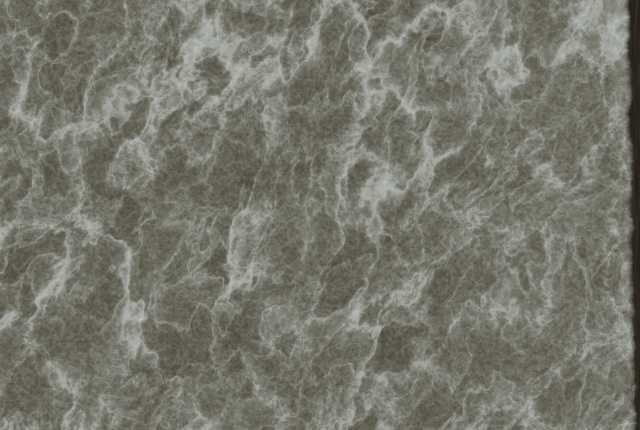
A Shadertoy shader for this texture:

```glsl
// Churning silty water seen from above, laced with foam and bounded by a dark wall.
// Foam threads are zero crossings of domain-warped gradient noise at four sizes,
// laid over cloudy water with fine froth grain.

const vec3 SILT = vec3(0.330, 0.320, 0.263);
const vec3 FOAM = vec3(0.690, 0.708, 0.688);
const vec3 WALL = vec3(0.165, 0.150, 0.120);

float hash(vec2 cell) {
    vec3 h = fract(vec3(cell.xyx) * vec3(0.1031, 0.1030, 0.0973));
    h += dot(h, h.yzx + 33.33);
    return fract((h.x + h.y) * h.z);
}

float cornerSlope(vec2 cell, vec2 offset) {
    float angle = 6.2832 * hash(cell);
    return dot(vec2(cos(angle), sin(angle)), offset);
}

// Gradient noise, about -0.7 to 0.7
float noise(vec2 p) {
    vec2 i = floor(p), f = p - i;
    vec2 u = f * f * f * (f * (f * 6.0 - 15.0) + 10.0);
    vec2 e = vec2(0.0, 1.0);
    float low = mix(cornerSlope(i, f), cornerSlope(i + e.yx, f - e.yx), u.x);
    float high = mix(cornerSlope(i + e.xy, f - e.xy), cornerSlope(i + e.yy, f - e.yy), u.x);
    return mix(low, high, u.y);
}

float fbm(vec2 p, int octaves, float gain) {
    float sum = 0.0, amplitude = 0.85;
    for (int i = 0; i < octaves; i++) {
        sum += amplitude * noise(p);
        p = mat2(1.6, 1.2, -1.2, 1.6) * p + 17.3;
        amplitude *= gain;
    }
    return sum;
}

// Displacement that curls the threads
vec2 swirl(vec2 p) {
    return vec2(fbm(p + 41.7, 3, 0.5), fbm(p + 83.1, 3, 0.5));
}

// Bright thread along a zero crossing: crisp on one side, trailing on the other
float thread(float n, float crisp, float trailing) {
    return exp(-abs(n) * (n > 0.0 ? crisp : trailing));
}

float foamAmount(vec2 p, float aspect) {
    vec2 q = p + 0.045 * swirl(p * 3.5 + 5.0);
    q += 0.014 * swirl(q * 13.0);
    vec2 stream = vec2(q.x - 0.3 * q.y, q.y * 0.72);

    // The lower right is calmer, the upper right corner is whiter
    float calm = smoothstep(0.62, 0.85, p.x / aspect) * smoothstep(0.80, 0.45, p.y);
    vec2 toCorner = p - vec2(aspect - 0.12, 0.95);
    float corner = exp(-12.0 * dot(toCorner, toCorner));
    float patches = smoothstep(-0.35, 0.35, fbm(p * 4.0 + 60.0, 3, 0.5));
    float vigour = mix(0.45 + 0.6 * patches, 0.3, 0.7 * calm);

    float large = thread(fbm(stream * 4.6 + 3.0, 5, 0.5), 28.0, 10.0);
    float medium = thread(fbm(stream * 11.0 + 23.0, 4, 0.5), 22.0, 8.0);
    float small = thread(fbm(q * 26.0 + 9.0, 3, 0.55), 13.0, 5.0);
    float lace = thread(fbm(mix(p, q, 0.5) * 52.0 + 71.0, 2, 0.6), 9.0, 5.0);
    float cloud = fbm(q * 6.0 + 31.0, 4, 0.55);
    float grain = fbm(p * 105.0, 2, 0.8);

    float amount = 0.03 + 0.15 * cloud + 0.08 * calm + 0.11 * corner;
    amount += 0.66 * large * vigour;
    amount += 0.38 * medium * mix(0.6, 1.15, patches);
    amount += 0.26 * small * (0.7 + 0.6 * large);
    amount += 0.15 * lace * (0.8 + 0.6 * medium);
    return amount + grain * (0.17 + 0.12 * large);
}

void mainImage(out vec4 fragColor, in vec2 fragCoord) {
    vec2 p = fragCoord / iResolution.y;
    float aspect = iResolution.x / iResolution.y;
    float pixel = 1.0 / iResolution.y;

    // Distance from the wall, whose waterline is ragged
    float waterline = aspect - mix(0.008, 0.027, p.y);
    float gap = waterline - p.x + 0.010 * fbm(vec2(p.x * 8.0, p.y * 20.0), 4, 0.6);

    // Broken strip of spray beside the wall
    float spray = exp(-pow((gap - 0.024) / 0.020, 2.0));
    spray *= 0.6 + 1.2 * fbm(p * 28.0 + 12.0, 3, 0.6);

    float amount = foamAmount(p, aspect) + 0.26 * spray;
    amount = min(amount, 0.80 + 0.4 * (amount - 0.80));
    vec3 water = mix(SILT, FOAM, max(amount, -0.15));

    // Streaked wall, with a soft shadow on the water
    float streak = fbm(vec2(p.x * 130.0, p.y * 9.0), 3, 0.5);
    vec3 wall = WALL * (1.0 + 0.45 * streak);
    water *= mix(0.72, 1.0, smoothstep(0.0, 0.012, gap));

    float cover = smoothstep(-0.002 - pixel, 0.002 + pixel, gap);
    fragColor = vec4(mix(wall, water, cover), 1.0);
}
```
